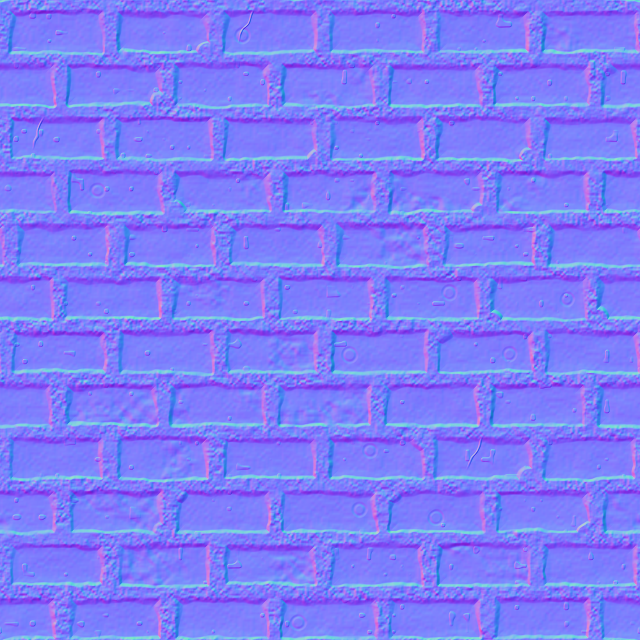
Write a WebGL 1 fragment shader that draws this texture map.

```glsl
precision highp float;

uniform vec2 u_resolution;

const float BRICKS_ACROSS = 6.0;
const float ROWS = 12.0;
const float ROW_HEIGHT = 0.5;                    // in brick lengths
const vec2 HALF_BRICK = vec2(0.445, 0.203);
const vec2 WALL_SHIFT = vec2(0.06, -0.047);

float hash(vec2 p) {
  vec3 q = fract(p.xyx * 0.1031);
  q += dot(q, q.yzx + 33.33);
  return fract((q.x + q.y) * q.z);
}

vec2 hash2(vec2 p) {
  return vec2(hash(p + 17.3), hash(p + 71.9));
}

// Value noise that wraps with the wall; frequency is a whole number.
float noise(vec2 p, float frequency) {
  p *= frequency;
  float period = BRICKS_ACROSS * frequency;
  vec2 cell = floor(p);
  vec2 f = p - cell;
  f = f * f * f * (f * (f * 6.0 - 15.0) + 10.0);
  vec2 a = mod(cell, period);
  vec2 b = mod(cell + 1.0, period);
  return mix(mix(hash(a), hash(vec2(b.x, a.y)), f.x),
             mix(hash(vec2(a.x, b.y)), hash(b), f.x), f.y);
}

float signedNoise(vec2 p, float frequency) {
  return 2.0 * noise(p, frequency) - 1.0;
}

float roundedBox(vec2 p, vec2 halfSize, float radius) {
  vec2 q = abs(p) - halfSize + radius;
  return length(max(q, 0.0)) + min(max(q.x, q.y), 0.0) - radius;
}

// Centred position in the brick (xy) and its wrapped cell (zw).
vec4 brickCell(vec2 p) {
  p -= WALL_SHIFT;
  float row = floor(p.y / ROW_HEIGHT);
  float rowId = mod(row, ROWS);
  p.x -= 0.5 * (1.0 - mod(rowId, 2.0));
  p.x -= 0.07 * (hash(vec2(rowId, 5.7)) - 0.5);
  float column = floor(p.x);
  vec2 local = vec2(p.x - column - 0.5, p.y - (row + 0.5) * ROW_HEIGHT);
  return vec4(local, mod(column, BRICKS_ACROSS), rowId);
}

// Distance to a brick outline with uneven edges and some broken corners.
float brickDistance(vec2 p, vec2 local, vec2 id) {
  vec2 size = HALF_BRICK + (hash2(id + 3.0) - 0.5) * vec2(0.03, 0.018);
  float d = roundedBox(local, size, 0.025);
  d += 0.012 * signedNoise(p, 4.0) + 0.006 * signedNoise(p, 17.0);
  vec2 corner = size * (2.0 * step(0.5, hash2(id + 9.0)) - 1.0);
  float chipRadius = mix(-0.1, 0.09, step(0.78, hash(id + 13.0)));
  float chip = chipRadius - length(local - corner) + 0.03 * signedNoise(p, 9.0);
  return max(d, chip);
}

// Fine grain, rough patches, round blisters and hairline cracks.
float faceRelief(vec2 p, vec2 local, vec2 id) {
  float h = 0.0011 * signedNoise(p, 30.0) + 0.0035 * signedNoise(p, 6.0);
  h += 0.02 * dot(local, hash2(id) - 0.5);

  float worn = step(0.72, hash(id + 21.0));
  float patchMask = worn * smoothstep(0.5, 0.75, noise(p, 3.0));
  h += patchMask * (0.009 * signedNoise(p, 11.0) + 0.003 * signedNoise(p, 24.0));
  h -= 0.006 * smoothstep(0.9, 0.97, noise(p, 13.0));

  vec2 spot = (hash2(id + 31.0) - 0.5) * vec2(0.6, 0.16);
  float ring = abs(length(local - spot) - 0.055 + 0.008 * signedNoise(p, 8.0));
  h += 0.004 * step(0.9, hash(id + 37.0)) * (1.0 - smoothstep(0.0, 0.025, ring));

  float line = abs(local.x - spot.x - 0.45 * local.y + 0.025 * signedNoise(p, 10.0));
  float crack = (1.0 - smoothstep(0.002, 0.014, line)) * smoothstep(-0.12, 0.0, local.y);
  return h - 0.008 * step(0.92, hash(id + 43.0)) * crack;
}

float mortarRelief(vec2 p) {
  float roughness = mix(0.35, 1.6, noise(p, 5.0));
  float grit = 0.010 * signedNoise(p, 20.0) + 0.007 * signedNoise(p, 41.0);
  return 0.5 * roughness * grit + 0.004 * signedNoise(p, 9.0);
}

float wallHeight(vec2 p) {
  vec4 cell = brickCell(p);
  float d = brickDistance(p, cell.xy, cell.zw);
  // The upper edge is worn softer than the lower one.
  float bevel = mix(0.027, 0.052, smoothstep(-0.12, 0.15, cell.y));
  bevel *= mix(0.75, 1.6, noise(p, 6.0));
  float face = 1.0 - smoothstep(-bevel, 0.006, d);
  float pillow = 0.006 * (1.0 - smoothstep(-0.1, 0.0, d));
  float brick = 0.021 + faceRelief(p, cell.xy, cell.zw);
  return mix(mortarRelief(p), brick, face) + pillow;
}

// Tangent-space normal with green pointing down.
vec3 wallNormal(vec2 p, float reach) {
  vec2 e = vec2(reach, 0.0);
  vec2 slope = vec2(wallHeight(p + e.xy) - wallHeight(p - e.xy),
                    wallHeight(p + e.yx) - wallHeight(p - e.yx)) / (2.0 * reach);
  return normalize(vec3(-slope.x, slope.y, 1.0));
}

void main() {
  vec2 p = gl_FragCoord.xy / u_resolution * BRICKS_ACROSS;
  vec3 normal = wallNormal(p, 0.006);
  gl_FragColor = vec4(0.5 * normal + 0.493, 1.0);
}
```
